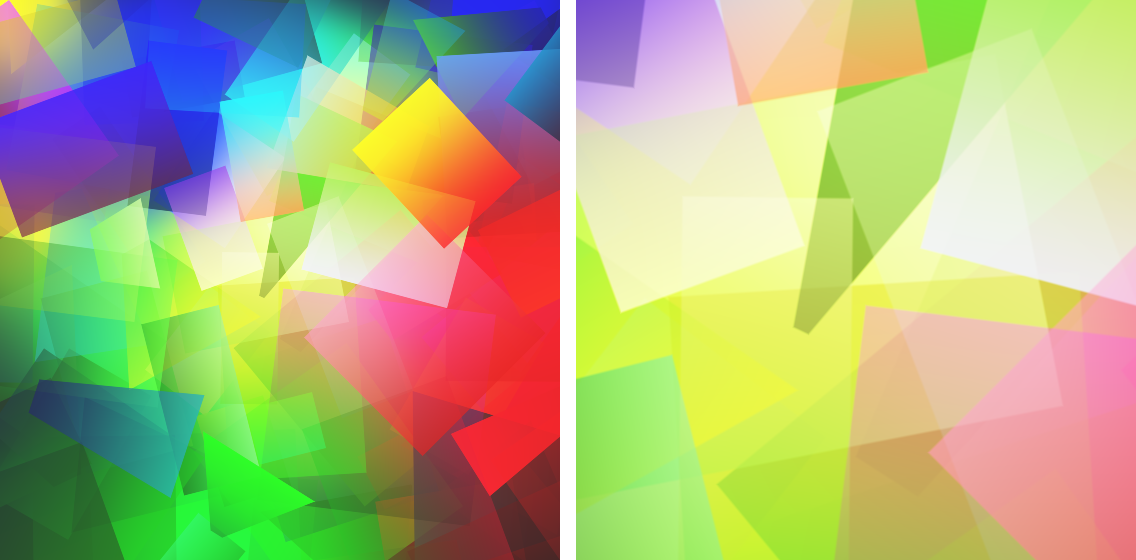
Left, the full canvas; right, a detail of the centre.
This background is drawn by a three.js fragment shader. Its source:

```glsl
// Overlapping translucent quads with vivid gradient fills over a field of coloured glows.
varying vec2 vUv;

const int QUADS = 88;
const float EDGE = 0.001;          // half width of the smoothed border
const float MIN_HALF = 0.05;       // range of half side lengths
const float MAX_HALF = 0.205;
const float MIN_ALPHA = 0.25;
const float MAX_ALPHA = 0.97;
const float COLOUR_JITTER = 0.56;
const float HUE_DRIFT = 0.7;       // how far a gradient's end leaves its start
const float TAPER_SHARE = 0.3;     // share of quads that narrow to one end
const float SHADE = 0.8;           // strongest darkening at a gradient's end
const float FLOOR_LEVEL = 0.15;    // darkest channel value
const float FINAL_CONTRAST = 0.65;
const vec2 SPREAD = vec2(0.7549, 0.5698); // even low-discrepancy steps
const float SEED = 17.0;

const vec3 RED = vec3(0.85, 0.0, 0.0);
const vec3 MAGENTA = vec3(0.15, -0.05, 0.48);
const vec3 YELLOW = vec3(0.74, 0.80, 0.0);
const vec3 PEACH = vec3(0.15, 0.0, 0.30);
const vec3 LIME = vec3(0.36, 0.85, 0.03);
const vec3 GREEN = vec3(0.0, 0.66, 0.12);
const vec3 TEAL = vec3(0.0, 0.58, 0.44);
const vec3 BLUE = vec3(0.02, 0.05, 0.95);

vec3 hash3(float n) {
  vec3 q = fract(n * vec3(0.1031, 0.1030, 0.0973));
  q += dot(q, q.yzx + 33.33);
  return fract((q.xxy + q.yzz) * q.zyx);
}

float glow(vec2 p, float x, float y, float radius) {
  vec2 d = (p - vec2(x, y)) / radius;
  return exp(-dot(d, d));
}

// Pushes every channel towards its floor or full strength
vec3 vivid(vec3 c) {
  return mix(vec3(FLOOR_LEVEL), vec3(1.0), smoothstep(0.14, 0.84, c));
}

// Broad colour layout, dark where no glow reaches
vec3 regionColour(vec2 p) {
  vec3 c = vec3(FLOOR_LEVEL);
  c += RED * glow(p, 0.93, 0.41, 0.29);
  c += MAGENTA * glow(p, 0.72, 0.48, 0.14);
  c += YELLOW * glow(p, 0.45, 0.48, 0.20);
  c += PEACH * glow(p, 0.49, 0.59, 0.11);
  c += YELLOW * (glow(p, 0.0, 0.60, 0.13) + glow(p, 0.02, 1.0, 0.14));
  c += LIME * glow(p, 0.68, 0.79, 0.15);
  c += GREEN * (glow(p, 0.40, 0.06, 0.25) + glow(p, 0.60, 0.31, 0.14));
  c += TEAL * (glow(p, 0.50, 0.88, 0.14) + glow(p, 0.17, 0.43, 0.16));
  c += BLUE * (glow(p, 0.25, 0.84, 0.20) + 0.6 * glow(p, 0.90, 1.0, 0.20));
  return c;
}

// Signed distance to a box whose width shrinks upwards by the taper
float quadDistance(vec2 q, vec2 halfSize, float taper) {
  float slope = 0.5 * taper * halfSize.x / halfSize.y;
  float width = halfSize.x * (1.0 - 0.5 * taper) - slope * q.y;
  float side = (abs(q.x) - width) / sqrt(1.0 + slope * slope);
  return max(side, abs(q.y) - halfSize.y);
}

vec3 fillColour(vec2 place, vec3 jitter) {
  return vivid(regionColour(place) + (jitter - 0.5) * COLOUR_JITTER);
}

void main() {
  vec3 colour = vivid(regionColour(vUv));

  for (int i = 0; i < QUADS; i++) {
    float id = float(i) + SEED;
    vec3 form = hash3(id * 3.0 + 1.0);
    vec3 look = hash3(id * 5.0 + 211.0);

    // Placement in the quad's own axes
    vec2 centre = fract(id * SPREAD) * 1.1 - 0.05;
    vec2 halfSize = mix(vec2(MIN_HALF), vec2(MAX_HALF), form.xy);
    float angle = form.z * 6.2832;
    vec2 across = vec2(cos(angle), sin(angle));
    vec2 along = vec2(-across.y, across.x);
    vec2 offset = vUv - centre;
    vec2 q = vec2(dot(offset, across), dot(offset, along));

    float taper = step(1.0 - TAPER_SHARE, look.x) * mix(0.4, 1.0, look.y);
    float d = quadDistance(q, halfSize, taper);
    if (d > EDGE) continue;

    // Linear gradient between the colours found at both ends
    float t = clamp(0.5 + 0.5 * q.y / halfSize.y, 0.0, 1.0);
    vec3 jitter = hash3(id * 7.0 + 431.0);
    vec3 drifted = mix(jitter, hash3(id * 11.0 + 87.0), HUE_DRIFT);
    vec3 first = fillColour(centre - along * halfSize.y, jitter);
    vec3 last = fillColour(centre + along * halfSize.y, drifted);
    last = max(last * (1.0 - SHADE * pow(look.y, 3.0)), FLOOR_LEVEL);

    float alpha = mix(MIN_ALPHA, MAX_ALPHA, look.z) * mix(1.0, 0.8, t);
    colour = mix(colour, mix(first, last, t), alpha * smoothstep(EDGE, -EDGE, d));
  }

  gl_FragColor = vec4(mix(colour, vivid(colour), FINAL_CONTRAST), 1.0);
}
```
